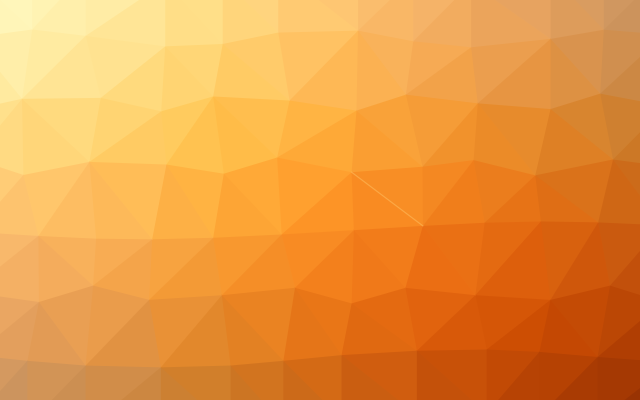
Reproduce this background procedurally as a WebGL 2 fragment shader.

```glsl
#version 300 es
precision highp float;
// Low-poly backdrop: a lattice of vertices swayed by sines, each quad split
// along its shorter diagonal. Every facet is flat, tinted at its center by
// averaging one warm ramp read across the canvas and again down it.
uniform vec2 u_resolution;
out vec4 fragColor;

const vec2 GRID = vec2(10.0, 6.25);      // lattice cells across and down
const vec2 ORIGIN = vec2(0.47, 0.60);    // first vertex, in cells from top left
const float SWAY = 0.14;                 // vertex displacement, in cells
const vec2 GLINT_CELL = vec2(5.0, 2.0);  // quad whose diagonal catches light
const vec3 GLINT_COLOR = vec3(1.0, 0.78, 0.42);
const float GLINT_WIDTH = 0.011;
const float GLINT_STRENGTH = 0.45;

// Sway of each lattice row: x frequency, x phase, y frequency, y phase
const int ROWS = 6;
const vec4 ROW_WAVE[ROWS] = vec4[ROWS](
    vec4(2.15, 4.95, 1.38, 3.24),
    vec4(1.95, 2.69, 2.20, 4.30),
    vec4(1.75, 3.87, 2.40, 0.30),
    vec4(0.95, 5.89, 0.50, 0.90),
    vec4(1.50, 6.10, 2.40, 5.72),
    vec4(1.57, 4.40, 0.65, 1.30));

// Warm ramp from cream through orange to rust
const int STOPS = 7;
const vec3 RAMP[STOPS] = vec3[STOPS](
    vec3(1.00, 0.97, 0.74),
    vec3(1.00, 0.89, 0.57),
    vec3(1.00, 0.77, 0.31),
    vec3(1.00, 0.60, 0.16),
    vec3(0.93, 0.44, 0.08),
    vec3(0.80, 0.30, 0.01),
    vec3(0.60, 0.20, 0.01));

vec3 ramp(float t) {
    float s = clamp(t, 0.0, 1.0) * float(STOPS - 1);
    int i = min(int(s), STOPS - 2);
    return mix(RAMP[i], RAMP[i + 1], s - float(i));
}

vec3 facetColor(vec2 center) {
    vec2 t = center / GRID;
    return 0.5 * (ramp(t.x) + ramp(t.y));
}

vec2 vertex(vec2 id) {
    vec4 wave = ROW_WAVE[clamp(int(id.y), 0, ROWS - 1)];
    return id + ORIGIN + SWAY * cos(wave.xz * id.x - wave.yw);
}

// Signed distance to the line a-b, positive on the inner side
float edge(vec2 p, vec2 a, vec2 b) {
    vec2 dir = normalize(b - a), q = p - a;
    return dir.x * q.y - dir.y * q.x;
}

// Facet colour premultiplied by its antialiased coverage
vec4 facet(vec2 p, vec2 a, vec2 b, vec2 c, float pixel) {
    float inside = min(edge(p, a, b), min(edge(p, b, c), edge(p, c, a)));
    float cover = clamp(inside / pixel + 0.5, 0.0, 1.0);
    return vec4(facetColor((a + b + c) / 3.0), 1.0) * cover;
}

float segmentDistance(vec2 p, vec2 a, vec2 b) {
    vec2 ab = b - a;
    float t = clamp(dot(p - a, ab) / dot(ab, ab), 0.0, 1.0);
    return length(p - a - ab * t);
}

void main() {
    vec2 uv = gl_FragCoord.xy / u_resolution;
    vec2 p = vec2(uv.x, 1.0 - uv.y) * GRID;
    float pixel = GRID.x / u_resolution.x;
    vec2 home = floor(p - ORIGIN);

    // Gather the facets of the surrounding quads
    vec4 sum = vec4(0.0);
    for (int j = -1; j <= 1; j++) {
        for (int i = -1; i <= 1; i++) {
            vec2 id = home + vec2(float(i), float(j));
            vec2 a = vertex(id);
            vec2 b = vertex(id + vec2(1.0, 0.0));
            vec2 c = vertex(id + vec2(0.0, 1.0));
            vec2 d = vertex(id + 1.0);
            if (distance(a, d) < distance(b, c)) {
                sum += facet(p, a, b, d, pixel) + facet(p, a, d, c, pixel);
            } else {
                sum += facet(p, a, b, c, pixel) + facet(p, b, d, c, pixel);
            }
        }
    }
    vec3 color = sum.rgb / max(sum.a, 0.001);

    // Thin bright seam along one diagonal
    float seam = segmentDistance(p, vertex(GLINT_CELL), vertex(GLINT_CELL + 1.0));
    float glint = 1.0 - smoothstep(0.0, GLINT_WIDTH + 0.5 * pixel, seam);
    color = mix(color, GLINT_COLOR, GLINT_STRENGTH * glint);

    fragColor = vec4(color, 1.0);
}
```
